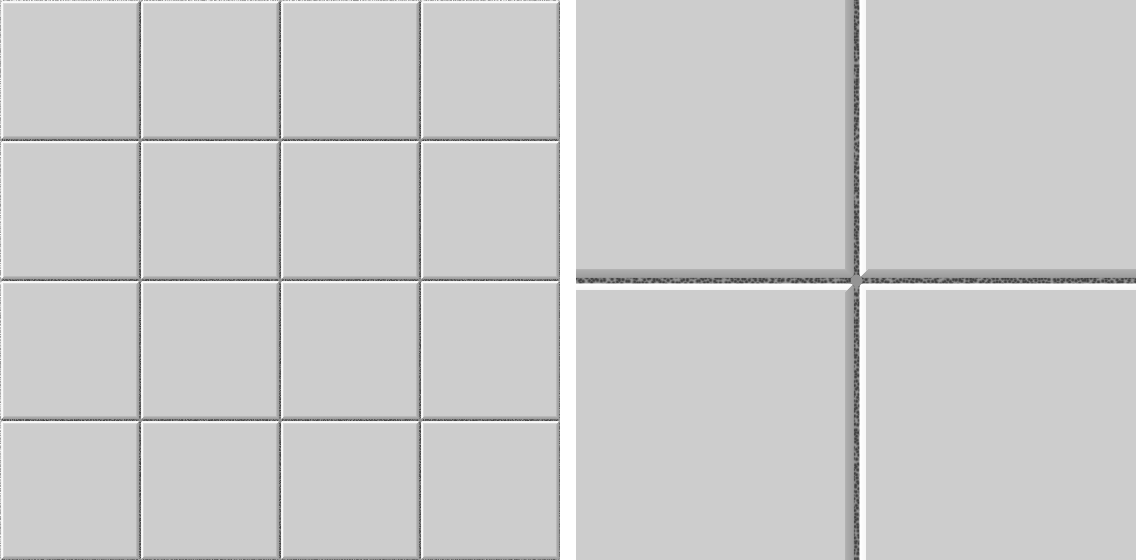
Left: the whole. Right: its middle third, enlarged.
This pattern is drawn by a Shadertoy shader. Its source:

```glsl
// Square light grey tiles in a 4 by 4 grid, with bevelled edges lit from the upper left.
// Each tile is a rounded box distance; the bevel is mitred by comparing the two axes.
// The grout is grained with wrapping cellular noise and bleached along the outer joints.

const float REPEATS = 4.0;          // tiles across and down
const float GROUT_WIDTH = 0.0135;   // widths are in units of one tile
const float LIT_WIDTH = 0.0155;
const float SHADE_WIDTH = 0.0205;
const float CORNER_RADIUS = 0.010;
const float CROSSING_RADIUS = 0.014;
const vec2 JOINT_SHIFT = vec2(0.0015, -0.0015);
const float GRAIN_CELLS = 480.0;    // grains across the canvas, a whole number
const vec2 BLEACH_RANGE = vec2(-0.0014, 0.0006); // in units of the canvas

const vec3 FACE = vec3(0.804);
const vec3 LIT_OUTER = vec3(1.0);
const vec3 LIT_INNER = vec3(0.97);
const vec3 SHADE_OUTER = vec3(0.61);
const vec3 SHADE_INNER = vec3(0.69);
const vec3 GROUT_DARK = vec3(0.25);
const vec3 GROUT_LIGHT = vec3(0.58);
const vec3 BLEACHED_DARK = vec3(0.58);
const vec3 BLEACHED_LIGHT = vec3(0.98);
const vec3 CROSSING = vec3(0.58);

vec2 hash22(vec2 p) {
    vec3 q = fract(p.xyx * vec3(0.1031, 0.1030, 0.0973));
    q += dot(q, q.yzx + 33.33);
    return fract((q.xx + q.yz) * q.zy);
}

// Distance to the nearest scattered point; repeats every period cells
float cellularNoise(vec2 p, float period) {
    vec2 cell = floor(p);
    vec2 local = p - cell;
    float nearest = 2.0;
    for (int y = -1; y <= 1; y++) {
        for (int x = -1; x <= 1; x++) {
            vec2 offset = vec2(x, y);
            vec2 point = offset + hash22(mod(cell + offset, period));
            nearest = min(nearest, distance(local, point));
        }
    }
    return nearest;
}

float roundedBox(vec2 p, float halfSize, float radius) {
    vec2 q = abs(p) - halfSize + radius;
    return length(max(q, 0.0)) + min(max(q.x, q.y), 0.0) - radius;
}

// Pale where the outer joint meets the lit bevel, fading out on its shaded side
float bleaching(vec2 uv) {
    vec2 fromEdge = fract(uv + 0.5) - 0.5;
    vec2 toLit = vec2(fromEdge.x, -fromEdge.y);
    vec2 ramp = smoothstep(BLEACH_RANGE.x, BLEACH_RANGE.y, toLit);
    vec2 joint = 1.0 - smoothstep(0.5, 1.0, abs(toLit) * REPEATS / GROUT_WIDTH);
    return max(ramp.x * joint.x, ramp.y * joint.y);
}

vec3 groutColor(vec2 uv, vec2 p, float blur) {
    float grain = smoothstep(0.05, 0.9, cellularNoise(uv * GRAIN_CELLS, GRAIN_CELLS));
    vec3 color = mix(GROUT_DARK, GROUT_LIGHT, grain);
    float fromCrossing = length(0.5 - abs(p));
    float crossing = 1.0 - smoothstep(CROSSING_RADIUS - blur, CROSSING_RADIUS + blur, fromCrossing);
    color = mix(color, CROSSING, crossing);
    return mix(color, mix(BLEACHED_DARK, BLEACHED_LIGHT, grain), bleaching(uv));
}

vec3 tileColor(vec2 p, float depth, float blur) {
    // Left and top edges face the light, split along the diagonals
    vec2 a = abs(p);
    float sideways = smoothstep(-blur, blur, a.x - a.y);
    float lit = mix(step(0.0, p.y), step(p.x, 0.0), sideways);

    float width = mix(SHADE_WIDTH, LIT_WIDTH, lit);
    float rise = clamp(depth / width, 0.0, 1.0);
    vec3 bevel = mix(mix(SHADE_OUTER, SHADE_INNER, rise),
                     mix(LIT_OUTER, LIT_INNER, rise), lit);
    return mix(bevel, FACE, smoothstep(width - blur, width + blur, depth));
}

void mainImage(out vec4 fragColor, in vec2 fragCoord) {
    vec2 uv = fragCoord / iResolution.xy;
    vec2 p = fract(uv * REPEATS - JOINT_SHIFT) - 0.5;
    float blur = 0.5 * REPEATS / min(iResolution.x, iResolution.y);

    float dist = roundedBox(p, 0.5 - 0.5 * GROUT_WIDTH, CORNER_RADIUS);
    float inside = 1.0 - smoothstep(-blur, blur, dist);
    vec3 color = mix(groutColor(uv, p, blur), tileColor(p, -dist, blur), inside);
    fragColor = vec4(color, 1.0);
}
```
